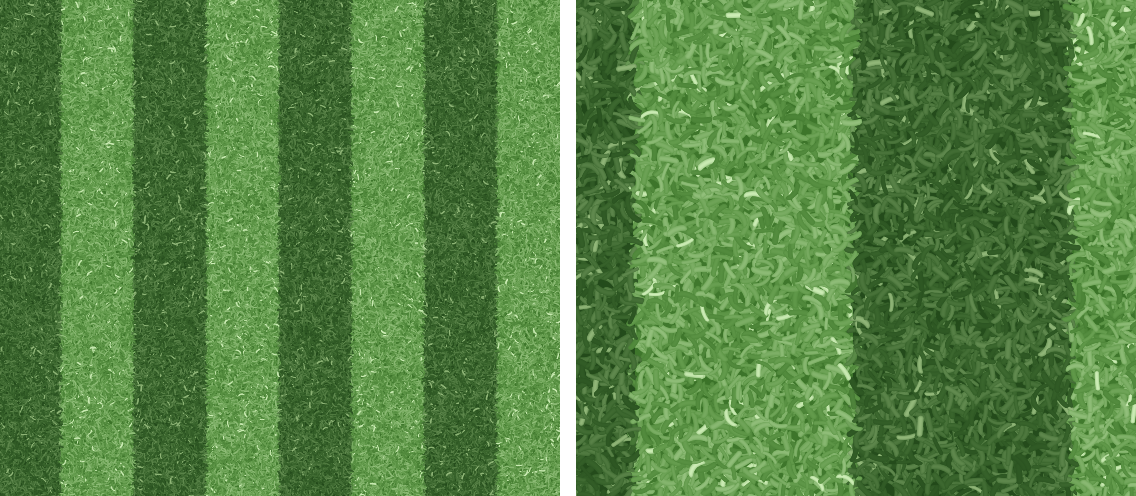
Left: the whole. Right: its middle third, enlarged.
Reproduce this texture procedurally as a WebGL 1 fragment shader.

```glsl
precision highp float;
// Mown lawn: eight vertical stripes, alternately dark and light green.
// Layers of short bent blades, scattered on jittered cells, cover a dark
// ground; each blade takes the stripe shade of its own centre.

uniform vec2 u_resolution;

// Lengths are in canvas widths; blade sizes are in cells.
#define STRIPE_WIDTH 0.1298
#define FIRST_EDGE 0.1088
#define CELL 0.0065
#define BLADE_HALF_LENGTH 0.70
#define BLADE_HALF_WIDTH 0.22
#define BLADE_BEND 0.45
#define GROUND_TONE 0.10
#define TONE_MIN 0.28
#define TONE_RANGE 0.78
#define GLINT_SHARE 0.03

const float PI = 3.14159;
const vec3 DARK_SHADOW = vec3(0.12, 0.27, 0.09);
const vec3 DARK_MID = vec3(0.22, 0.39, 0.17);
const vec3 DARK_TIP = vec3(0.37, 0.53, 0.30);
const vec3 LIGHT_SHADOW = vec3(0.21, 0.43, 0.14);
const vec3 LIGHT_MID = vec3(0.38, 0.60, 0.29);
const vec3 LIGHT_TIP = vec3(0.56, 0.74, 0.47);

vec3 hash3(vec2 p) {
  vec3 q = fract(p.xyx * vec3(0.1031, 0.1030, 0.0973));
  q += dot(q, q.yxz + 33.33);
  return fract((q.xxy + q.yzz) * q.zyx);
}

// 1 inside light stripes, 0 inside dark ones, with a one-pixel edge.
float lightStripe(float x, float pixel) {
  float wave = sin(PI * (x - FIRST_EDGE) / STRIPE_WIDTH);
  return clamp(0.5 + wave * STRIPE_WIDTH / (PI * pixel), 0.0, 1.0);
}

// Distance from the bent centre line of a blade lying along angle.
float bladeDistance(vec2 p, float angle, float bend) {
  float c = cos(angle), s = sin(angle);
  vec2 q = vec2(c * p.x + s * p.y, c * p.y - s * p.x);
  q.y -= bend * (q.x * q.x - 0.15);
  q.x -= clamp(q.x, -BLADE_HALF_LENGTH, BLADE_HALF_LENGTH);
  return length(q);
}

// Shadow, middle and tip colours; tones above 1 give glints.
vec3 ramp(vec3 shadow, vec3 middle, vec3 tip, float tone) {
  return tone < 0.5 ? mix(shadow, middle, tone * 2.0)
                    : mix(middle, tip, tone * 2.0 - 1.0);
}

void main() {
  float pixel = 1.0 / u_resolution.x;
  vec2 p = gl_FragCoord.xy * pixel;
  float soft = 0.5 * pixel / CELL;

  // Ground between the blades: x is tone, y is stripe shade.
  vec2 grass = vec2(GROUND_TONE, lightStripe(p.x, pixel));

  // Blades, from the lowest layer to the top one.
  for (int layer = 0; layer < 3; layer++) {
    vec2 shift = float(layer) * vec2(217.37, 331.61);
    vec2 q = p / CELL + shift;
    for (int j = -1; j <= 1; j++) {
      for (int i = -1; i <= 1; i++) {
        vec2 cell = floor(q) + vec2(float(i), float(j));
        vec3 place = hash3(cell);
        vec3 look = hash3(cell + 57.0);
        vec2 centre = cell + place.xy;
        float bend = (look.x - 0.5) * 2.0 * BLADE_BEND;
        float d = bladeDistance(q - centre, place.z * PI, bend);
        float width = BLADE_HALF_WIDTH * (0.7 + 0.6 * look.y);
        float cover = 1.0 - smoothstep(width - soft, width + soft, d);
        float rim = min(d / width, 1.0);
        float tone = TONE_MIN + TONE_RANGE * look.z;
        tone += 0.6 * step(1.0 - GLINT_SHARE, look.z);
        tone *= 1.0 - 0.3 * rim * rim;
        float shade = lightStripe((centre.x - shift.x) * CELL, pixel);
        grass = mix(grass, vec2(tone, shade), cover);
      }
    }
  }

  // Faint uneven wear over the whole lawn.
  grass.x += 0.02 * sin(p.y * 43.0 + 2.0 * sin(p.x * 19.0))
           + 0.02 * sin(p.x * 61.0 + 3.0 * sin(p.y * 27.0));

  vec3 dark = ramp(DARK_SHADOW, DARK_MID, DARK_TIP, grass.x);
  vec3 light = ramp(LIGHT_SHADOW, LIGHT_MID, LIGHT_TIP, grass.x);
  gl_FragColor = vec4(mix(dark, light, grass.y), 1.0);
}
```
